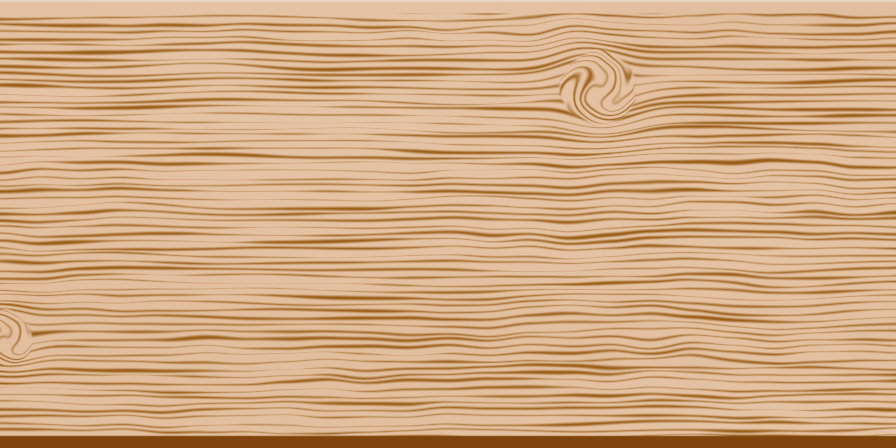
Give the GLSL for this texture, as a Shadertoy shader.

```glsl
#define LANES 64.0
#define SOFTNESS 0.0040
#define THINNEST -0.0024
#define THICKEST 0.0050
#define TWIST 3.0
#define KNOT_ZOOM 0.6
#define STRIP_TOP 0.027
#define BAND_BOTTOM 0.970
#define PALE vec3(0.898, 0.770, 0.652)
#define TAN vec3(0.882, 0.742, 0.615)
#define BROWN vec3(0.600, 0.365, 0.085)
#define DARK vec3(0.500, 0.270, 0.050)

float hash(vec2 p) {
    vec3 q = fract(p.xyx * 0.1031);
    q += dot(q, q.yzx + 33.33);
    return fract((q.x + q.y) * q.z);
}

float noise(vec2 p) {
    vec2 cell = floor(p), f = fract(p);
    f = f * f * (3.0 - 2.0 * f);
    float low = mix(hash(cell), hash(cell + vec2(1, 0)), f.x);
    float high = mix(hash(cell + vec2(0, 1)), hash(cell + vec2(1, 1)), f.x);
    return mix(low, high, f.y);
}

// Coverage of one tapered stroke that wanders along its lane
float stroke(vec2 p, float lane, float stretch) {
    float x = p.x * stretch + 20.0 * hash(vec2(lane, 5.0));
    float wander = 0.6 * (noise(vec2(x * 1.3, lane + 200.0)) - 0.5);
    float swell = 0.6 * noise(vec2(x, lane + 400.0))
                + 0.4 * noise(vec2(x * 2.9, lane + 600.0));
    float halfWidth = mix(THINNEST, THICKEST, swell);
    float d = abs(p.y - (lane + 0.5 + wander) / LANES);
    return 1.0 - smoothstep(halfWidth - SOFTNESS, halfWidth + SOFTNESS, d);
}

// Strokes of the nearest lanes, so that none is cut at a lane border
float grain(vec2 p, float stretch) {
    float lane = floor(p.y * LANES);
    float ink = 0.0;
    for (float k = -1.0; k <= 1.0; k++) {
        ink = max(ink, stroke(p, lane + k, stretch));
    }
    return ink;
}

// Gentle waves shared by neighbouring strokes, calm in some regions
float waves(vec2 p) {
    float strength = smoothstep(0.25, 0.8, noise(p * vec2(1.5, 5.0) + 31.0));
    float broad = 0.011 * (noise(p * vec2(4.0, 6.0) + 7.0) - 0.5);
    float fine = 0.014 * (noise(p * vec2(11.0, 13.0) + 53.0) - 0.5);
    return broad + fine * strength;
}

// Pushes the strokes around a knot and tilts them into its turn
float detour(vec2 d, float radius) {
    float falloff = exp(-dot(d, d) / (radius * radius));
    return (0.3 * d.x - 0.75 * d.y) * falloff;
}

// Whorl inside a knot
float whorl(vec2 d, float radius) {
    float angle = TWIST * (1.0 - length(d) / radius) + 0.4;
    float c = cos(angle), s = sin(angle);
    vec2 q = mat2(c, s, -s, c) * d * KNOT_ZOOM;
    q.y += 0.010 * (noise(d * 28.0 + 90.0) - 0.5);
    return grain(q + vec2(0.3, 0.4), 16.0);
}

void mainImage(out vec4 fragColor, in vec2 fragCoord) {
    vec2 p = fragCoord / iResolution.y;
    float aspect = iResolution.x / iResolution.y;
    float pixel = 1.0 / iResolution.y;

    // Knots: centre and radius
    vec3 knots[2] = vec3[2](vec3(0.667 * aspect, 0.805, 0.088),
                            vec3(0.006 * aspect, 0.245, 0.064));

    // Long grain, bent around the knots
    vec2 bent = p;
    bent.y += waves(p);
    for (int i = 0; i < 2; i++) {
        bent.y += detour(p - knots[i].xy, knots[i].z);
    }
    float ink = grain(bent, 3.0);

    // Whorls replace the grain inside each knot
    for (int i = 0; i < 2; i++) {
        vec2 d = p - knots[i].xy;
        float radius = knots[i].z;
        float rim = length(d) + 0.014 * (noise(d * 30.0 + 70.0) - 0.5);
        float inside = 1.0 - smoothstep(0.88 * radius, radius, rim);
        ink = mix(ink, whorl(d, radius), inside);
    }

    // Plain band along the top
    ink *= 1.0 - smoothstep(BAND_BOTTOM - pixel, BAND_BOTTOM + pixel, p.y);

    // Wood tone, strokes, top highlight and bottom strip
    vec3 colour = mix(PALE, TAN, noise(p * vec2(1.2, 4.0) + 11.0));
    colour = mix(colour, BROWN, ink);
    colour = mix(colour, vec3(0.92, 0.84, 0.77), smoothstep(0.993, 0.999, p.y));
    float strip = 1.0 - smoothstep(STRIP_TOP - pixel, STRIP_TOP + pixel, p.y);
    colour = mix(colour, DARK, strip);

    fragColor = vec4(colour, 1.0);
}
```
